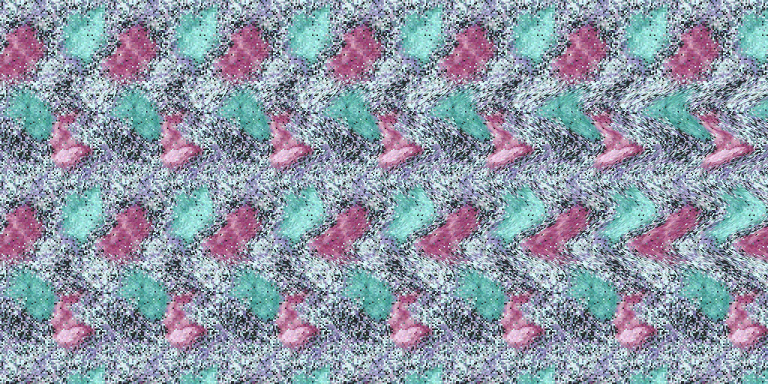
Reproduce this pattern procedurally as a Shadertoy shader.

```glsl
// A stereogram-like weave: one painted tile of teal and rose blobs over grainy grey
// repeats across and down. A rippled shift that grows to the right bends the middle
// rows. Paint and grain are evaluated per grain cell on a wrapping tile.

#define GRAINS 256.0              // grain cells in the canvas height
#define TILE vec2(75.0, 120.0)    // repeat size in grain cells
#define SHIFT 19.0                // mean sideways shift at the right edge
#define RIPPLE 11.0               // shift variation from row to row
#define RIPPLE_STEP 45.0          // height of one ripple
#define WOBBLE 13.0               // unevenness of the blob outlines
#define TEAL vec3(0.29, 0.64, 0.61)
#define AQUA vec3(0.62, 0.92, 0.89)
#define ROSE vec3(0.64, 0.28, 0.46)
#define BLUSH vec3(0.86, 0.65, 0.75)
#define PALE vec3(0.79, 0.90, 0.91)
#define VIOLET vec3(0.50, 0.50, 0.76)

float hash(vec2 p) {
    return fract(sin(dot(p, vec2(127.1, 311.7))) * 43758.5453);
}

// Value noise that wraps over the tile; size must divide 15
float tileNoise(vec2 p, float size, float seed) {
    vec2 n = TILE / size, g = p / size, i = floor(g), f = fract(g);
    f = f * f * (3.0 - 2.0 * f);
    vec2 a = floor(mod(i + 0.5, n)), b = floor(mod(i + 1.5, n));
    return mix(mix(hash(a + seed), hash(vec2(b.x, a.y) + seed), f.x),
               mix(hash(vec2(a.x, b.y) + seed), hash(b + seed), f.x), f.y);
}

// Soft wrapped ellipse, slanted, and widening downwards by taper
float blob(vec2 p, vec2 centre, vec2 radius, float slant, float taper) {
    vec2 d = (fract((p - centre) / TILE + 0.5) - 0.5) * TILE;
    d.x = (d.x - slant * d.y) / clamp(1.0 + taper * d.y, 0.3, 1.7);
    return smoothstep(1.15, 0.55, length(d / radius));
}

// Grey ground: dark, slate, violet, lavender and pale grains
vec3 grain(float r) {
    vec3 c = vec3(0.19, 0.21, 0.23);
    c = mix(c, vec3(0.44, 0.59, 0.60), step(0.23, r));
    c = mix(c, vec3(0.48, 0.49, 0.65), step(0.44, r));
    c = mix(c, vec3(0.71, 0.66, 0.75), step(0.55, r));
    return mix(c, PALE, step(0.73, r));
}

// Lays paint over the ground with a dithered, grainy edge
vec3 dab(vec3 ground, vec3 paint, float cover, float dither) {
    return mix(ground, paint, 0.9 * cover * step(dither, cover * 0.95));
}

vec3 tileColour(vec2 cell) {
    vec2 p = cell + 0.5;
    float r = hash(cell + 3.0), dither = hash(cell + 51.0);
    float cloud = tileNoise(p, 15.0, 7.0);
    float patches = tileNoise(p, 5.0, 19.0);
    float block = hash(floor(p / 3.0) + 83.0);
    vec2 w = p + WOBBLE * (vec2(cloud, tileNoise(p, 15.0, 31.0)) - 0.5)
               + 0.4 * WOBBLE * (vec2(patches, tileNoise(p, 5.0, 43.0)) - 0.5);

    // Ground, lighter and darker in patches
    vec3 c = grain(clamp(r + 0.45 * (cloud - 0.5) + 0.35 * (patches - 0.5), 0.0, 1.0));

    // Pale slanted drifts
    float drift = max(blob(w, vec2(67, 64), vec2(10, 17), -0.6, 0.0),
                  max(blob(w, vec2(27, 5), vec2(11, 17), -0.5, 0.0),
                      blob(w, vec2(41, 47), vec2(9, 13), -0.6, 0.0)));
    c = dab(c, mix(PALE, vec3(0.94), block * 0.6), drift * 0.75, dither);

    // Thin violet veins along a noise contour
    float vein = abs(tileNoise(w + vec2(0.5 * w.y, 0.0) * 0.0, 15.0, 61.0) - 0.5);
    c = dab(c, mix(VIOLET, BLUSH, patches * 0.5), smoothstep(0.10, 0.02, vein) * 0.8, dither);

    // Teal blobs with an aqua core
    float tealTall = blob(w, vec2(59, 19), vec2(14, 27), -0.4, 0.0);
    float tealRound = blob(w, vec2(22, 77), vec2(17, 20), 0.2, 0.0);
    float core = max(blob(w, vec2(61, 20), vec2(9, 18), -0.5, 0.0), 0.5 * patches);
    c = dab(c, mix(TEAL, AQUA, clamp(core + 0.4 * (block - 0.5), 0.0, 1.0)),
            max(tealTall, tealRound), dither);

    // Rose blobs with blush patches and a bright spot
    float roseTall = blob(w, vec2(11, 35), vec2(17, 27), 0.0, 0.025);
    float roseRound = blob(w, vec2(46, 92), vec2(15, 23), 0.2, 0.012);
    float blush = max(blob(w, vec2(36, 86), vec2(9, 11), 0.0, 0.0),
                      smoothstep(0.4, 0.8, patches) * 0.75);
    vec3 rose = mix(ROSE, BLUSH, clamp(blush + 0.35 * (block - 0.5), 0.0, 1.0));
    c = dab(c, rose, max(roseTall, roseRound), dither);
    c = dab(c, vec3(0.93, 0.82, 0.92), blob(w, vec2(47, 99), vec2(8, 8), 0.0, 0.0), dither);

    // Fine colour variation of each grain
    vec3 tint = vec3(hash(cell + 5.0), hash(cell + 11.0), hash(cell + 17.0)) - 0.5;
    return c + 0.10 * tint + 0.14 * (r - 0.5);
}

// Sideways shift of the middle rows, growing to the right
float rowShift(vec2 q) {
    float band = smoothstep(48.0, 72.0, q.y) * (1.0 - smoothstep(165.0, 195.0, q.y));
    float wave = cos(6.28319 * (q.y - 73.0) / RIPPLE_STEP);
    return band * (SHIFT + RIPPLE * wave) * q.x / (2.0 * GRAINS);
}

void mainImage(out vec4 fragColor, in vec2 fragCoord) {
    vec3 sum = vec3(0.0);
    // Four samples per pixel smooth the grain edges
    for (int i = 0; i < 4; i++) {
        vec2 s = fragCoord + 0.5 * vec2(i % 2, i / 2) - 0.25;
        vec2 q = vec2(s.x, iResolution.y - s.y) * GRAINS / iResolution.y;
        q.x += rowShift(q);
        sum += tileColour(floor(mod(floor(q) + 0.5, TILE)));
    }
    fragColor = vec4(clamp(sum / 4.0, 0.0, 1.0), 1.0);
}
```
